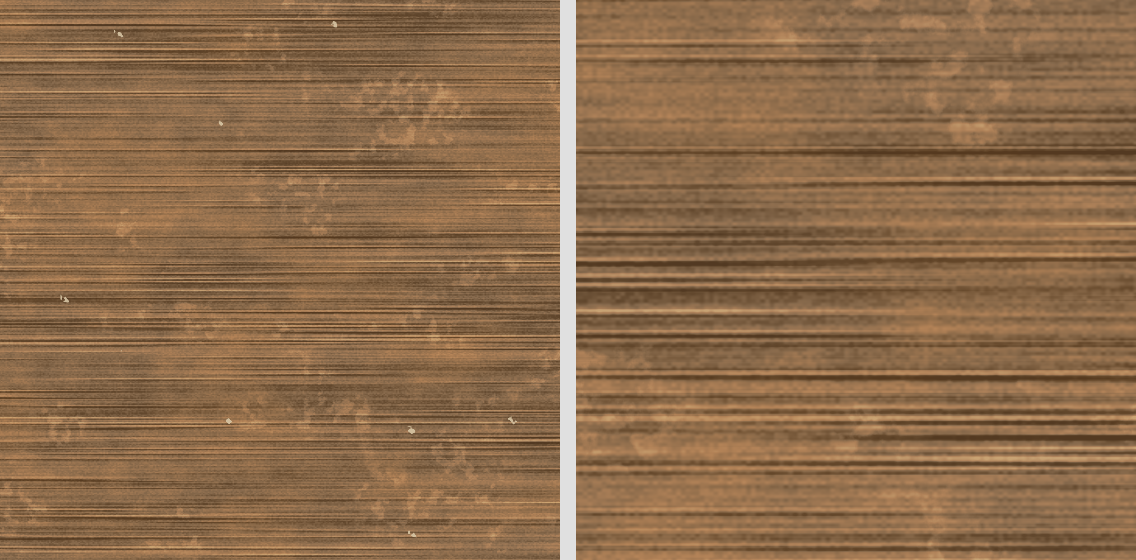
Left, the full canvas; right, a detail of the centre.
Reproduce this texture procedurally as a three.js fragment shader.

```glsl
// Weathered brown wood with fine horizontal grain, worn patches and pale chips.
varying vec2 vUv;

float hash(vec2 p) {
  vec3 q = fract(p.xyx * vec3(0.1031, 0.1030, 0.0973));
  q += dot(q, q.yzx + 33.33);
  return fract((q.x + q.y) * q.z);
}

float noise(vec2 p) {
  vec2 cell = floor(p);
  vec2 f = fract(p);
  f = f * f * (3.0 - 2.0 * f);
  float low = mix(hash(cell), hash(cell + vec2(1.0, 0.0)), f.x);
  float high = mix(hash(cell + vec2(0.0, 1.0)), hash(cell + 1.0), f.x);
  return mix(low, high, f.y);
}

float fbm(vec2 p) {
  float sum = 0.0;
  float amplitude = 0.5;
  for (int i = 0; i < 5; i++) {
    sum += amplitude * noise(p);
    p = mat2(1.6, 1.2, -1.2, 1.6) * p + 7.3;
    amplitude *= 0.5;
  }
  return sum / 0.97;
}

// One row of grain: its tone drifts along x from a random start.
float fibre(float x, float row) {
  x += 40.0 * hash(vec2(row, 5.7));
  float f = fract(x);
  float a = hash(vec2(floor(x), row));
  float b = hash(vec2(floor(x) + 1.0, row));
  return mix(a, b, f * f * (3.0 - 2.0 * f));
}

float streaks(vec2 p) {
  float row = floor(p.y);
  return mix(fibre(p.x, row), fibre(p.x, row + 1.0), smoothstep(0.0, 1.0, fract(p.y)));
}

// Hair-thin ridges, used once for the lit edge and once for the groove.
float ridges(vec2 p) {
  return smoothstep(0.64, 0.98, streaks(p * vec2(2.2, 330.0) + 61.0));
}

// Small ragged chips, in some cells of a coarse grid.
float chips(vec2 p) {
  vec2 grid = p * 6.0;
  vec2 cell = floor(grid);
  vec2 centre = 0.2 + 0.6 * vec2(hash(cell + 3.1), hash(cell + 17.9));
  vec2 offset = (fract(grid) - centre) / 6.0;
  offset.x += 0.6 * offset.y;
  float ragged = 0.010 * (noise(p * 230.0) - 0.5);
  float radius = mix(0.002, 0.0045, hash(cell + 8.4));
  float shape = 1.0 - smoothstep(-0.0012, 0.0012, length(offset) + ragged - radius);
  return shape * step(0.8, hash(cell + 29.3));
}

vec3 woodColour(float tone) {
  vec3 colour = mix(vec3(0.33, 0.225, 0.125), vec3(0.39, 0.28, 0.17), smoothstep(0.24, 0.39, tone));
  colour = mix(colour, vec3(0.53, 0.41, 0.29), clamp((tone - 0.39) / 0.14, 0.0, 1.0));
  colour = mix(colour, vec3(0.69, 0.51, 0.35), clamp((tone - 0.53) / 0.16, 0.0, 1.0));
  return mix(colour, vec3(0.79, 0.64, 0.45), clamp((tone - 0.69) / 0.15, 0.0, 1.0));
}

void main() {
  vec2 p = vUv;

  // Worn areas, stretched a little along the grain
  float worn = smoothstep(0.38, 0.72, fbm(p * vec2(5.0, 8.0) + 12.0));
  float mottling = fbm(p * vec2(24.0, 40.0) + 4.0) - 0.5;

  // Broad bands, then medium and fine fibres
  float bands = streaks(p * vec2(1.6, 30.0) + 9.0) - 0.5;
  float medium = streaks(p * vec2(2.2, 170.0) + 31.0) - 0.5;
  float fine = streaks(p * vec2(3.0, 390.0) + 83.0) - 0.5;
  float relief = ridges(p) - ridges(p + vec2(0.0, 0.0031));
  float lines = 0.12 * medium + 0.18 * fine + 0.21 * relief;

  // Calm and strongly lined stretches alternate
  float lining = mix(0.65, 1.35, noise(p * vec2(3.0, 22.0) + 51.0)) - 0.2 * worn;

  // Speckle fine enough to roughen the fibres
  float speckle = noise(p * vec2(360.0, 480.0)) - 0.5;

  float tone = 0.538 + 0.075 * bands + lines * lining;
  tone += 0.045 * (worn - 0.3) + 0.12 * mottling + 0.10 * speckle;

  // Small ragged flakes clustered within worn spots
  float cluster = smoothstep(0.54, 0.70, fbm(p * vec2(9.0, 12.0) + 43.0));
  float flakes = cluster * smoothstep(0.50, 0.68, fbm(p * 75.0));
  tone += 0.12 * flakes;

  vec3 colour = woodColour(tone);
  colour += vec3(0.014, 0.0, -0.014) * (worn - 0.4 + mottling);
  colour = mix(colour, vec3(0.84, 0.77, 0.64), 0.9 * chips(p));
  gl_FragColor = vec4(colour, 1.0);
}
```
